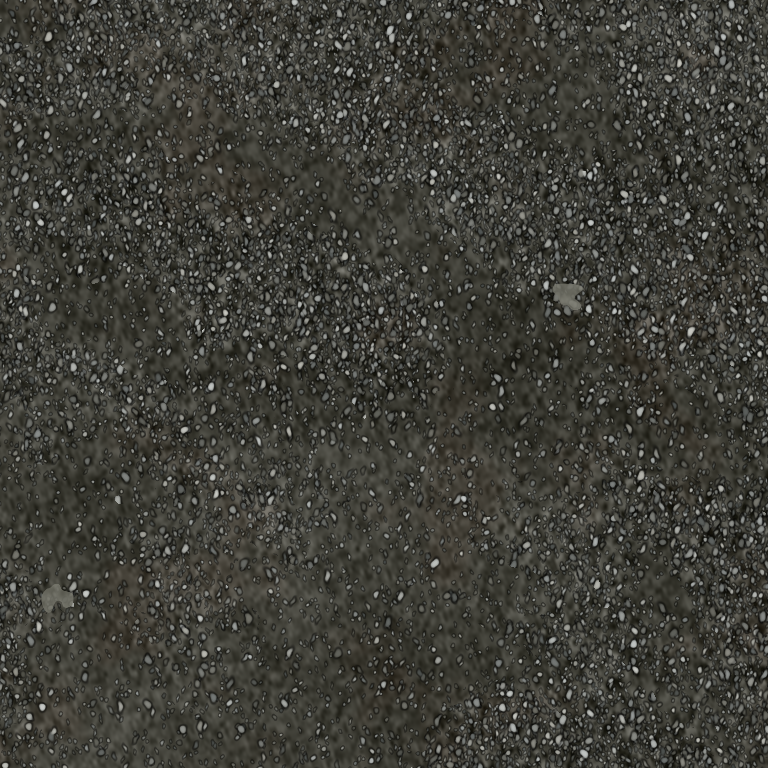
Give the GLSL for this texture, as a WebGL 1 fragment shader.

```glsl
precision highp float;
// Worn asphalt: a dark olive binder with coarse grit, strewn with small pale stones.
// Jittered cells hold upright, dark-rimmed ellipses in three sizes; slanted
// fractal noise gathers them into dense drifts and leaves smooth bare areas.

uniform vec2 u_resolution;

const float BINDER_TONE = 0.228;
const float DRIFT_LIFT = 0.045;        // extra brightness inside the drifts
const float SHADE_CONTRAST = 0.16;
const float GRIT_CONTRAST = 0.40;
const float RIM_DARKNESS = 0.56;
const float RIM_WIDTH = 0.24;          // in cells
const float STONE_LEAN = 0.65;         // largest tilt from upright, radians
const float COARSE_CELLS = 70.0;
const float MEDIUM_CELLS = 98.0;
const float FINE_CELLS = 145.0;
const float CHIP_CELLS = 6.0;
const float CHIP_SHARE = 0.08;
const vec3 OLIVE_TINT = vec3(0.010, 0.008, -0.024);
const vec3 COOL_TINT = vec3(-0.010, 0.006, 0.000);
const vec3 RUST_TINT = vec3(0.012, -0.002, -0.006);
const vec3 CHIP_COLOR = vec3(0.45, 0.45, 0.41);

float hash(vec2 p) {
  return fract(sin(dot(p, vec2(127.1, 311.7))) * 43758.5453);
}

vec2 hash2(vec2 p) {
  return vec2(hash(p), hash(p + 57.3));
}

float noise(vec2 p) {
  vec2 i = floor(p);
  vec2 f = fract(p);
  f = f * f * (3.0 - 2.0 * f);
  return mix(mix(hash(i), hash(i + vec2(1.0, 0.0)), f.x),
             mix(hash(i + vec2(0.0, 1.0)), hash(i + vec2(1.0, 1.0)), f.x), f.y);
}

float fbm(vec2 p) {
  float sum = 0.0;
  float weight = 0.5;
  for (int i = 0; i < 4; i++) {
    sum += weight * noise(p);
    p = mat2(0.8, 0.6, -0.6, 0.8) * p * 2.1 + 7.7;
    weight *= 0.5;
  }
  return sum / 0.9375;
}

// Upright streaky grit, from two grids leaning opposite ways.
float gritNoise(vec2 uv) {
  vec2 left = vec2(uv.x + 0.35 * uv.y, uv.y - 0.25 * uv.x);
  vec2 right = vec2(uv.x - 0.30 * uv.y, uv.y + 0.20 * uv.x);
  return 0.5 * noise(left * vec2(205.0, 125.0)) + 0.5 * noise(right * vec2(150.0, 95.0) + 9.0);
}

// Lays one size of stone over the color; tones.x to tones.y is their brightness.
vec3 layStones(vec3 color, vec2 uv, float cells, float share, vec2 tones, float pixel) {
  vec2 p = uv * cells + cells * 0.37;
  vec2 home = floor(p);
  float blur = 0.9 * pixel * cells;
  float rim = 0.0;
  float cover = 0.0;
  vec3 stone = color;
  for (int y = -1; y <= 1; y++) {
    for (int x = -1; x <= 1; x++) {
      vec2 cell = home + vec2(float(x), float(y));
      float present = step(hash(cell + 3.1), share);
      vec2 q = p - cell - 0.1 - 0.8 * hash2(cell + 11.9);
      float lean = STONE_LEAN * (2.0 * hash(cell + 23.7) - 1.0);
      q = mat2(cos(lean), -sin(lean), sin(lean), cos(lean)) * q;
      q.x += 0.05 * sin(q.y * 6.0 + 6.28 * hash(cell + 31.3));
      vec2 radius = mix(vec2(0.18, 0.28), vec2(0.32, 0.52), hash2(cell + 41.3));
      float d = (length(q / radius) - 1.0) * radius.x;
      float inside = present * (1.0 - smoothstep(-blur, blur, d));
      float tone = mix(tones.x, tones.y, pow(hash(cell + 67.1), 1.4));
      tone *= 1.0 - 0.2 * smoothstep(-0.2, 0.0, d);
      vec3 tint = mix(OLIVE_TINT, COOL_TINT, hash(cell + 83.9));
      stone = mix(stone, vec3(tone) + tint, inside);
      cover = max(cover, inside);
      rim = max(rim, present * (1.0 - smoothstep(0.0, RIM_WIDTH, d)));
    }
  }
  return mix(color * (1.0 - RIM_DARKNESS * rim), stone, cover);
}

// Rare flat chips with ragged outlines.
float chipMask(vec2 uv, float pixel) {
  vec2 p = uv * CHIP_CELLS;
  vec2 cell = floor(p);
  vec2 q = p - cell - 0.3 - 0.4 * hash2(cell + 5.3);
  float ragged = 0.18 * (noise(uv * 80.0) - 0.5);
  float d = length(q * vec2(0.8, 1.0)) + ragged - 0.08;
  float blur = pixel * CHIP_CELLS;
  return step(hash(cell + 91.7), CHIP_SHARE) * (1.0 - smoothstep(-blur, blur, d));
}

void main() {
  float pixel = 1.0 / min(u_resolution.x, u_resolution.y);
  vec2 uv = gl_FragCoord.xy * pixel;

  // Drifts run down to the right and thicken towards the top
  vec2 slanted = vec2(0.85 * uv.x - 0.53 * uv.y, 0.53 * uv.x + 0.85 * uv.y);
  float drift = fbm(slanted * vec2(4.5, 7.5) + 2.6) + 0.16 * (uv.y - 0.5);
  drift = smoothstep(0.34, 0.66, drift);
  float shade = fbm(uv * 5.0 + 19.4) - 0.5;

  // Binder and grit
  float grit = gritNoise(uv) - 0.5;
  float tone = BINDER_TONE + SHADE_CONTRAST * shade + DRIFT_LIFT * drift;
  tone += grit * GRIT_CONTRAST * mix(0.6, 1.3, drift);
  vec3 color = vec3(max(tone, 0.07)) + OLIVE_TINT;
  color += RUST_TINT * smoothstep(0.5, 0.8, fbm(uv * 12.0 + 33.0));

  // Stones from fine to coarse, then the chips
  color = layStones(color, uv, FINE_CELLS, mix(0.20, 0.72, drift), vec2(0.27, 0.60), pixel);
  color = layStones(color, uv, MEDIUM_CELLS, mix(0.11, 0.52, drift), vec2(0.30, 0.72), pixel);
  color = layStones(color, uv, COARSE_CELLS, mix(0.06, 0.26, drift), vec2(0.36, 0.78), pixel);
  color = mix(color, CHIP_COLOR + 0.15 * grit, 0.85 * chipMask(uv, pixel));

  gl_FragColor = vec4(clamp(color, 0.0, 1.0), 1.0);
}
```
